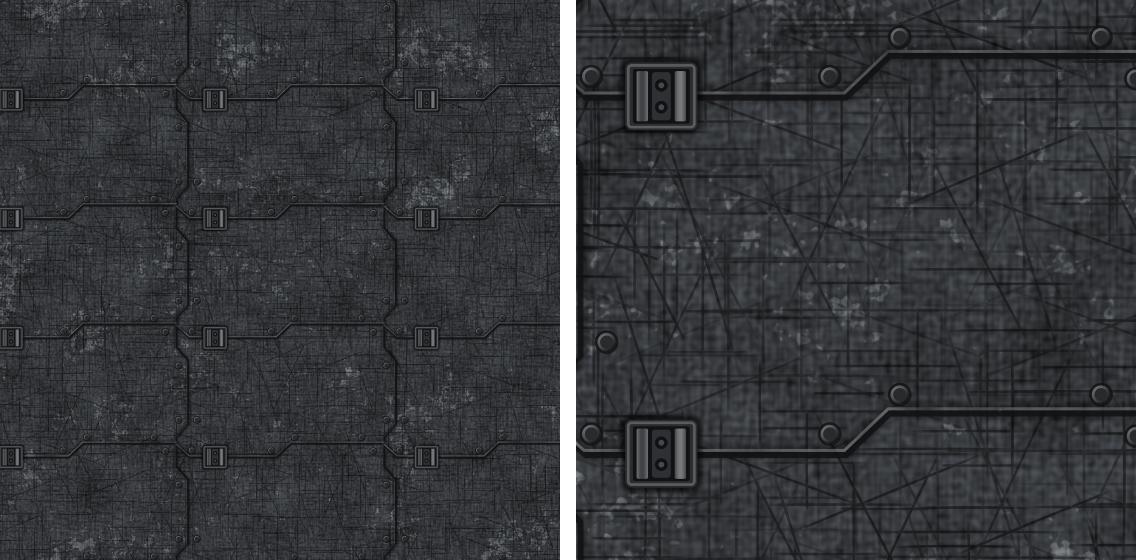
Left, the full canvas; right, a detail of the centre.
Give the GLSL for this texture, as a WebGL 2 fragment shader.

```glsl
#version 300 es
precision highp float;
// Worn dark steel panels with stepped seams, rivets and latches.
uniform vec2 u_resolution;
out vec4 outColor;

#define UNITS 768.0                 // design units across the canvas
#define PANEL vec2(285.0, 163.4)    // repeat size in design units
#define ORIGIN vec2(242.0, 280.0)   // a seam crossing, measured from top left
#define STEEL vec3(0.212, 0.222, 0.235)
#define BARE vec3(0.39, 0.405, 0.42)
#define SHADOW vec3(0.07, 0.07, 0.078)
#define EDGE vec3(0.50, 0.51, 0.52)
#define WEAR 0.47
#define GRAIN 0.5
#define SCRATCH_DEPTH 0.5

float aa; // one pixel in design units

vec2 hash2(vec2 p) {
    p = vec2(dot(p, vec2(127.1, 311.7)), dot(p, vec2(269.5, 183.3)));
    return fract(sin(p) * 43758.5);
}

float corner(vec2 cell, vec2 f, vec2 o) {
    return dot(hash2(cell + o) * 2.0 - 1.0, f - o);
}

float gradientNoise(vec2 p) {
    vec2 i = floor(p), f = fract(p), s = f * f * (3.0 - 2.0 * f);
    return mix(mix(corner(i, f, vec2(0, 0)), corner(i, f, vec2(1, 0)), s.x),
               mix(corner(i, f, vec2(0, 1)), corner(i, f, vec2(1, 1)), s.x), s.y);
}

float fbm(vec2 p) {
    float sum = 0.0, gain = 0.8;
    for (int i = 0; i < 4; i++) {
        sum += gain * gradientNoise(p);
        p = mat2(1.6, 1.2, -1.2, 1.6) * p + 7.3;
        gain *= 0.5;
    }
    return sum;
}

float cover(float d) { return 1.0 - smoothstep(-0.6 * aa, 0.6 * aa, d); }

vec2 wrap(vec2 p) { return p - PANEL * round(p / PANEL); }

// Distance to a segment repeated once per panel
float segment(vec2 p, vec2 a, vec2 b) {
    vec2 h = 0.5 * (b - a);
    p = wrap(p - 0.5 * (a + b));
    return length(p - h * clamp(dot(p, h) / dot(h, h), -1.0, 1.0));
}

float path(vec2 p, vec2 v[5]) {
    float d = 1e3;
    for (int i = 0; i < 4; i++) d = min(d, segment(p, v[i], v[i + 1]));
    return d;
}

float acrossSeam(vec2 p) {
    return path(p, vec2[5](vec2(0, 3), vec2(18, 19), vec2(137, 19), vec2(157, 0), vec2(285, 0)));
}

float downSeam(vec2 p) {
    return path(p, vec2[5](vec2(16, -112), vec2(16, -25), vec2(0, -8), vec2(0, 33), vec2(16, 51.4)));
}

float box(vec2 p, vec2 size, float r) {
    vec2 q = abs(p) - size + r;
    return length(max(q, 0.0)) + min(max(q.x, q.y), 0.0) - r;
}

// One random hairline per stretched cell of a turned grid
float scratch(vec2 p, float angle, vec2 cell) {
    float c = cos(angle), s = sin(angle);
    vec2 q = mat2(c, -s, s, c) * p / cell;
    q.x += hash2(vec2(floor(q.y), angle)).x;
    vec2 f = fract(q) - 0.5, h = hash2(floor(q) + angle * 17.0);
    float y = (h.x - 0.5) * 0.5 + (h.y - 0.5) * 0.4 * f.x * f.x;
    float ends = 1.0 - smoothstep(0.2, 0.22 + 0.27 * h.y, abs(f.x));
    return cover(abs(f.y - y) * cell.y - 0.6) * ends * (0.3 + 0.7 * h.x);
}

vec3 plate(vec2 p, float worn) {
    float tone = GRAIN * gradientNoise(p * 0.31) + 0.4 * fbm(p * 0.02)
        + 0.4 * gradientNoise(p * vec2(0.47, 0.05)) + 0.25 * gradientNoise(p * vec2(0.04, 0.43));
    float cuts = 0.0;
    for (int i = 0; i < 12; i++) {
        float k = float(i), turn = i < 7 ? 1.5708 * mod(k, 2.0) : k * 2.4;
        cuts = max(cuts, scratch(p + k * 37.7, turn, vec2(75.0 + 9.0 * k, 17.0 + 2.5 * k)));
    }
    vec3 c = mix(STEEL, BARE, worn * 0.72) * (1.0 + tone);
    return c * (1.0 - SCRATCH_DEPTH * cuts);
}

vec3 addRivet(vec3 c, vec2 p) {
    float r = length(p), lit = 0.5 - 0.35 * (p.x + p.y) / max(r, 1.0);
    c = mix(c, SHADOW, 0.8 * cover(r - 5.4));
    c = mix(c, STEEL * 0.75, cover(r - 3.4));
    return mix(c, EDGE, lit * 0.75 * cover(abs(r - 3.6) - 0.6));
}

vec3 addLatch(vec3 c, vec2 p) {
    float d = box(p, vec2(16.5, 15.5), 3.0);
    c *= 1.0 - 0.6 * (1.0 - smoothstep(0.0, 4.0, d));
    c = mix(c, STEEL * 0.8, cover(d));
    c = mix(c, EDGE * 0.8, 0.8 * cover(abs(d + 1.4) - 0.6));
    c = mix(c, SHADOW, cover(box(p, vec2(13, 12.5), 1.0)));
    float bar = box(vec2(abs(p.x) - 8.7, p.y), vec2(2.6, 11.5), 0.8);
    c = mix(c, mix(STEEL, EDGE, 0.5 + 0.4 * sin(p.x * 0.9)), cover(bar));
    c = mix(c, STEEL * 0.85, cover(box(p, vec2(4.3, 11.0), 1.5)));
    float screw = length(vec2(p.x, abs(p.y) - 5.0));
    c = mix(c, SHADOW, cover(screw - 2.9));
    return mix(c, STEEL * 1.3, cover(screw - 1.3));
}

void main() {
    aa = UNITS / u_resolution.y;
    vec2 p = gl_FragCoord.xy / u_resolution * UNITS;
    p.y = UNITS - p.y;
    vec2 q = p - ORIGIN;

    // Chipped paint, clustered in broad uneven areas
    float area = smoothstep(-0.05, 0.4, fbm(p * 0.0105 + 3.7) - 0.00015 * (p.x - 380.0));
    float chips = fbm(p * 0.085 + 11.0) + 0.5 * gradientNoise(p * 0.37);
    float worn = smoothstep(0.38, 0.58, chips + WEAR * area);
    vec3 c = plate(p, worn);

    // Seams: soft recess, dark groove, rubbed upper left lip
    float across = acrossSeam(q), down = downSeam(q);
    c *= 1.0 - 0.4 * (1.0 - smoothstep(0.0, 6.0, min(across, down)));
    float groove = min(acrossSeam(q - vec2(0.5, 1.6)), down);
    c = mix(c, SHADOW, 0.85 * cover(groove - 1.4));
    float rub = clamp(0.55 + 0.8 * fbm(p * 0.04) + 0.3 * worn, 0.15, 1.0);
    c = mix(c, EDGE, rub * 0.85 * cover(acrossSeam(q + vec2(0.3, 0.5)) - 0.7));
    c = mix(c, EDGE, rub * 0.4 * cover(downSeam(q + vec2(1.8, -0.8)) - 0.5));

    vec2 rivets[8] = vec2[8](vec2(162, -7), vec2(130, 11), vec2(254, -7), vec2(270, 12),
                             vec2(21, 11), vec2(28, -31), vec2(3, -31), vec2(3, 58));
    for (int i = 0; i < 8; i++) c = addRivet(c, wrap(q - rivets[i]));

    // Latches sit slightly off the grid in the outer columns
    vec2 l = q - vec2(53, 20);
    float column = round(l.x / PANEL.x);
    c = addLatch(c, wrap(l) - vec2(5.0 * abs(column), 0.0));
    outColor = vec4(clamp(c, 0.0, 1.0), 1.0);
}
```
